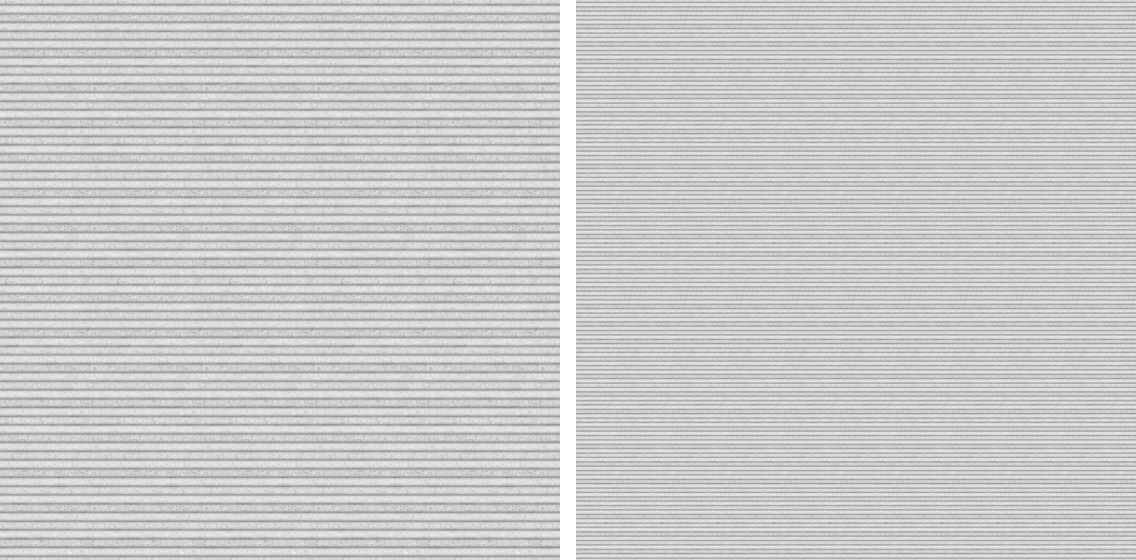
Left: one tile. Right: repeated 2 by 2.
Give the GLSL for this texture, as a three.js fragment shader.

```glsl
// Pale grey ribbed knit: 64 horizontal ribs parted by thin soft grooves.
// Ribs cycle through dark, light and middle tones in fours; wrapped noise
// adds fine stitches, pinholes and smudges that repeat across the cloth.
varying vec2 vUv;

const float RIBS = 64.0;    // ribs up the canvas
const float REPEATS = 5.0;  // wear repeats across the canvas

float hash(vec2 p) {
  vec3 q = fract(vec3(p.xyx) * 0.1031);
  q += dot(q, q.yzx + 33.33);
  return fract((q.x + q.y) * q.z);
}

// Value noise that wraps after "period" cells
float noise(vec2 p, vec2 period) {
  vec2 i = floor(p);
  vec2 f = fract(p);
  f = f * f * (3.0 - 2.0 * f);
  vec2 a = mod(i, period);
  vec2 b = mod(i + 1.0, period);
  return mix(mix(hash(a), hash(vec2(b.x, a.y)), f.x),
             mix(hash(vec2(a.x, b.y)), hash(b), f.x), f.y);
}

// Tone offset of a rib within its group of four
float ribTone(float rib) {
  float k = mod(rib, 4.0);
  if (k < 0.5) return 0.016;
  if (k < 1.5) return -0.034;
  return k < 2.5 ? 0.020 : -0.010;
}

void main() {
  float across = vUv.x * REPEATS;
  float up = vUv.y * RIBS - 0.43;
  float rib = mod(floor(up), RIBS);
  float fromGroove = fract(up + 0.5) - 0.5;
  float nearGroove = abs(fromGroove);

  // Groove: soft core with a wider shadow on its upper side
  float width = fromGroove > 0.0 ? 0.125 : 0.09;
  float core = exp(-0.5 * fromGroove * fromGroove / (width * width));
  float shadow = exp(-nearGroove / 0.15);
  float face = smoothstep(0.05, 0.25, nearGroove);

  // Rib face: fine stitches and pinholes, stronger on the darker ribs
  float tone = ribTone(rib);
  float stitch = noise(vec2(across * 90.0, up * 6.0), vec2(90.0, 96.0)) - 0.5;
  float loops = cos(6.28318 * (across * 51.0 + 0.5 * floor(up * 4.0)));
  float pits = smoothstep(0.68, 0.92,
    noise(vec2(across * 76.0 + 0.3, up * 5.0 + 0.4), vec2(76.0, 80.0)));

  // Wear: faint patches along each rib and small smudges beside the groove
  float patches = noise(vec2(across * 6.0, rib + 0.5), vec2(6.0, 16.0)) - 0.5;
  float smudge = smoothstep(0.65, 0.95,
    noise(vec2(across * 14.0 - up * 0.5, up), vec2(14.0, 16.0)));

  float grey = 0.866 + tone + 0.025 * patches;
  grey += face * stitch * (0.085 - 0.6 * tone);
  grey += 0.008 * face * loops;
  grey -= face * pits * (0.055 - 0.8 * tone);
  grey += 0.04 * core * stitch;
  grey -= 0.175 * core + 0.085 * shadow;
  grey -= 0.05 * smudge * shadow;
  gl_FragColor = vec4(vec3(clamp(grey, 0.0, 1.0)), 1.0);
}
```
